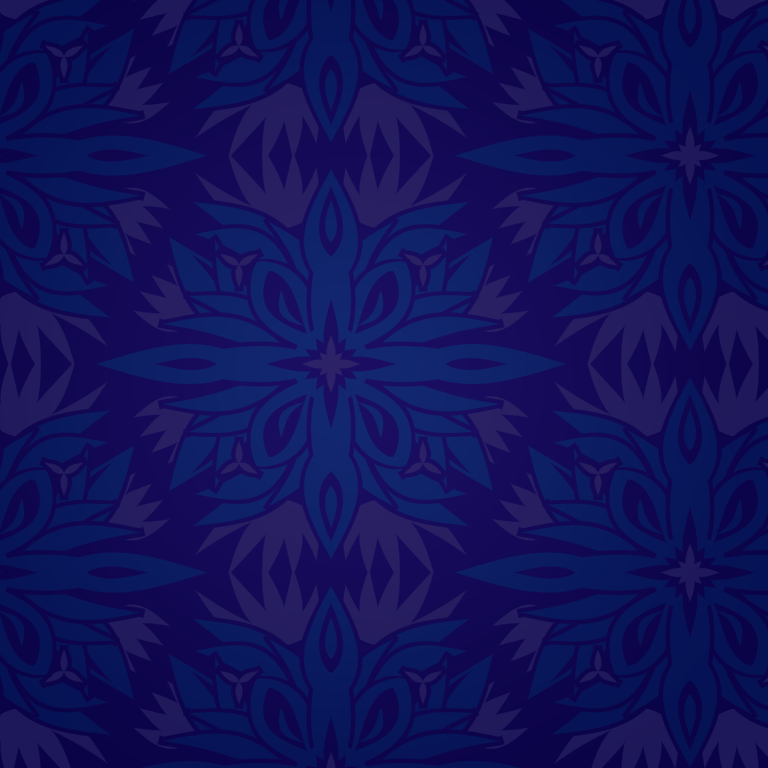
Write a Shadertoy shader that draws this pattern.

```glsl
// Half-drop damask of blue leaf rosettes and mauve flowers on glowing indigo.

const float PI = 3.14159;
const float UNITS = 7.68; // motif units per canvas height

// Ink weights: x ground, y leaf blue, z flower mauve
const vec3 GROUND = vec3(1, 0, 0);
const vec3 BLUE = vec3(0, 1, 0);
const vec3 MAUVE = vec3(0, 0, 1);

float cover(float d) {
    return clamp(0.5 - d * iResolution.y / UNITS * 0.8, 0.0, 1.0);
}

// Pointed leaf from a to b, belly nearer a, bowed to the left by bend
float leaf(vec2 p, vec2 a, vec2 b, float bend, float width) {
    float len = length(b - a);
    vec2 dir = (b - a) / len;
    vec2 q = p - a;
    float t = dot(q, dir) / len;
    float s = clamp(t, 0.0, 1.0);
    float side = dot(q, vec2(-dir.y, dir.x)) - bend * sin(PI * s);
    float body = abs(side) - width * sin(PI * pow(s, 0.75));
    return max(body, (abs(t - 0.5) - 0.5) * len);
}

// Fill a shape and keep a ground-coloured gap around it
void paint(inout vec3 ink, float d, vec3 fill) {
    ink = mix(ink, GROUND, cover(d - 0.045));
    ink = mix(ink, fill, cover(d));
}

// Fan of five curling fingers; x is the first finger, y the last
float flower(vec2 p, vec2 base, vec2 angles, vec2 lengths) {
    float d = 1e3;
    for (int i = 0; i < 5; i++) {
        float f = float(i) / 4.0;
        float angle = mix(angles.x, angles.y, f);
        vec2 tip = base + mix(lengths.x, lengths.y, f) * vec2(cos(angle), sin(angle));
        d = min(d, leaf(p, base, tip, mix(-0.09, 0.09, f), 0.095));
    }
    return d;
}

// Evenly turned thin spikes around a point
float spikes(vec2 p, int count, float start, float len, float width) {
    float d = 1e3;
    for (int i = 0; i < count; i++) {
        float angle = start + 2.0 * PI * float(i) / float(count);
        d = min(d, leaf(p, vec2(0), len * vec2(cos(angle), sin(angle)), 0.0, width));
    }
    return d;
}

// One rosette, mirrored across both axes
void rosette(inout vec3 ink, vec2 centered) {
    vec2 p = abs(centered);

    // Outer flowers
    paint(ink, flower(p, vec2(0.46, 1.36), vec2(0.55, 2.05), vec2(1.05, 0.68)), MAUVE);
    paint(ink, flower(p, vec2(1.3, 0.48), vec2(0.08, 1.3), vec2(0.68, 0.6)), MAUVE);

    // Upper leaves
    paint(ink, leaf(p, vec2(0.2, 0.85), vec2(1.38, 1.62), 0.1, 0.17), BLUE);
    paint(ink, leaf(p, vec2(0.4, 0.9), vec2(1.36, 1.3), 0.12, 0.14), BLUE);
    paint(ink, leaf(p, vec2(0.15, 0.5), vec2(0.62, 1.42), 0.14, 0.11), BLUE);

    // Diagonal leaves with veins
    paint(ink, leaf(p, vec2(0.7, 0.3), vec2(1.62, 1.27), -0.06, 0.24), BLUE);
    ink = mix(ink, GROUND, cover(leaf(p, vec2(0.98, 0.6), vec2(1.4, 1.1), 0.04, 0.04)));
    paint(ink, leaf(p, vec2(0.4, 0.2), vec2(1.16, 1.24), -0.16, 0.15), BLUE);

    // Side leaves
    paint(ink, leaf(p, vec2(0.45, 0.15), vec2(1.42, 0.68), 0.12, 0.13), BLUE);
    paint(ink, leaf(p, vec2(0.4, 0.08), vec2(1.68, 0.4), 0.12, 0.11), BLUE);

    // Small three-pointed star between the leaves
    paint(ink, spikes(p - vec2(0.92, 0.99), 3, PI / 6.0, 0.22, 0.035), MAUVE);

    // Paisley with a dark drop and a bright tongue
    paint(ink, leaf(p, vec2(0.74, 1.02), vec2(0.08, 0.08), 0.02, 0.28), BLUE);
    ink = mix(ink, GROUND, cover(leaf(p, vec2(0.62, 0.93), vec2(0.24, 0.3), 0.06, 0.15)));
    ink = mix(ink, BLUE, cover(leaf(p, vec2(0.5, 0.73), vec2(0.26, 0.38), 0.09, 0.04)));

    // Upright petal with an eye
    float upright = leaf(p, vec2(0.0, 0.75), vec2(0.0, 1.95), 0.0, 0.27);
    paint(ink, min(upright, leaf(p, vec2(0), vec2(0.0, 1.6), 0.0, 0.2)), BLUE);
    ink = mix(ink, GROUND, cover(leaf(p, vec2(0.0, 1.08), vec2(0.0, 1.78), 0.0, 0.12)));
    ink = mix(ink, BLUE, cover(leaf(p, vec2(0.0, 1.22), vec2(0.0, 1.64), 0.0, 0.06)));

    // Long sideways petal with an eye
    float sideways = leaf(p, vec2(0.8, 0.0), vec2(2.35, 0.0), 0.0, 0.2);
    paint(ink, min(sideways, leaf(p, vec2(0), vec2(1.8, 0.0), 0.0, 0.18)), BLUE);
    ink = mix(ink, GROUND, cover(leaf(p, vec2(1.15, 0.0), vec2(1.76, 0.0), 0.0, 0.06)));

    // Central star on its dark halo
    ink = mix(ink, BLUE, cover(length(p) - 0.38));
    float halo = min(spikes(p, 4, 0.0, 0.65, 0.075), spikes(p, 12, 0.0, 0.3, 0.06));
    ink = mix(ink, GROUND, cover(halo));
    float star = min(spikes(p, 4, 0.0, 0.29, 0.045), spikes(p, 8, 0.0, 0.16, 0.035));
    ink = mix(ink, MAUVE, cover(star));
}

void mainImage(out vec4 fragColor, in vec2 fragCoord) {
    vec2 uv = fragCoord / iResolution.y;

    // Two interleaved grids make the half-drop repeat
    vec2 period = vec2(7.18, 4.17);
    vec3 ink = GROUND;
    for (int i = 0; i < 2; i++) {
        vec2 cell = (uv - vec2(0.431, 0.526)) * UNITS / period + 0.5 * float(i);
        rosette(ink, (fract(cell + 0.5) - 0.5) * period);
    }

    // Soft glow over the middle of the cloth
    float glow = 1.0 - smoothstep(0.0, 0.65, length(uv - vec2(0.46, 0.51)));
    vec3 ground = mix(vec3(0.042, 0.012, 0.28), vec3(0.105, 0.055, 0.385), glow);
    vec3 blue = mix(vec3(0.02, 0.07, 0.33), vec3(0.07, 0.155, 0.44), glow);
    vec3 mauve = mix(vec3(0.115, 0.095, 0.35), vec3(0.175, 0.135, 0.405), glow);
    fragColor = vec4(ink.x * ground + ink.y * blue + ink.z * mauve, 1.0);
}
```
